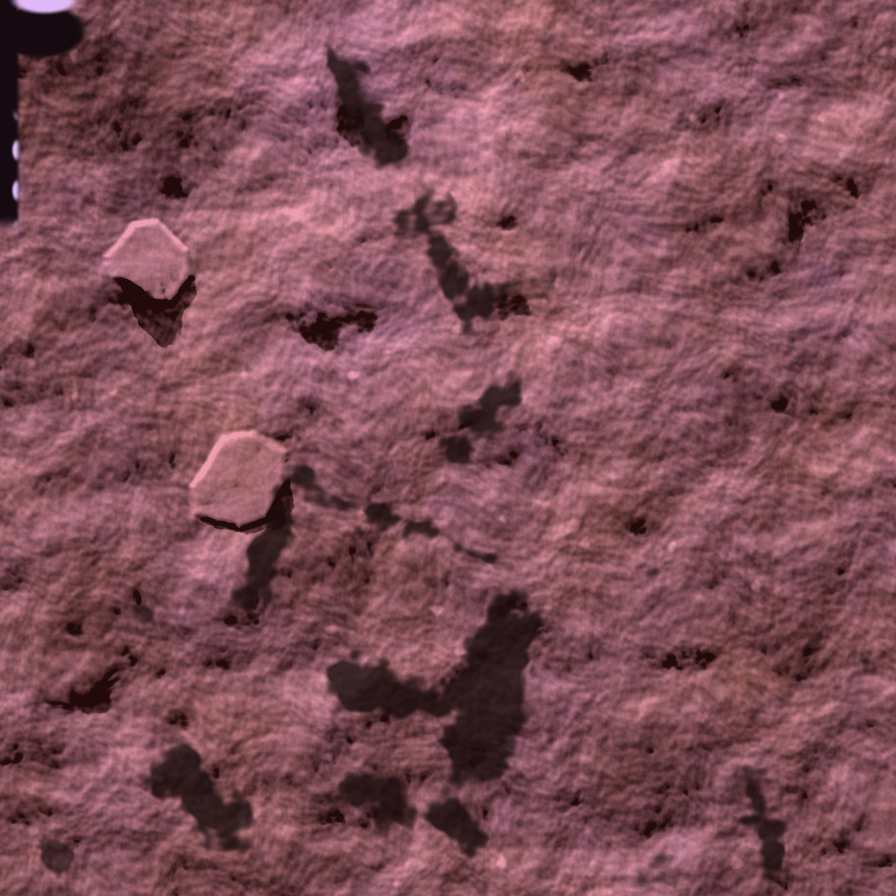
Reproduce this texture procedurally as a three.js fragment shader.

```glsl
// Rough reddish rock wall, lit from the upper left, with cracks, pits and loose stones.
#define GROUND_SCALE 7.0
#define LIGHT_DIR vec2(-0.4, 0.917)
#define RELIEF 0.23
#define SHADOW_SLOPE 1.15
#define SHADOW_DEPTH 0.5
#define GRAIN 0.11
#define BLACK_ROCK vec3(0.11, 0.045, 0.05)
#define DARK_ROCK vec3(0.22, 0.10, 0.11)
#define PALE_ROCK vec3(0.81, 0.53, 0.59)

varying vec2 vUv;

float hash(vec2 p) {
  p = fract(p * vec2(0.1031, 0.1137));
  p += dot(p, p.yx + 33.33);
  return fract((p.x + p.y) * p.x * 7.31);
}

vec2 gradientAt(vec2 cell) {
  float angle = 6.2832 * hash(cell + 17.0);
  return vec2(cos(angle), sin(angle));
}

// Gradient noise, about -0.7 to 0.7
float noise(vec2 p) {
  vec2 i = floor(p), f = fract(p);
  vec2 u = f * f * f * (f * (f * 6.0 - 15.0) + 10.0);
  vec2 e = vec2(1.0, 0.0);
  float low = mix(dot(gradientAt(i), f), dot(gradientAt(i + e), f - e), u.x);
  float high = mix(dot(gradientAt(i + e.yx), f - e.yx), dot(gradientAt(i + 1.0), f - 1.0), u.x);
  return mix(low, high, u.y);
}

// Tilted block with uneven sides: 1 inside, 0 outside
float stone(vec2 p, vec2 center, vec2 size) {
  p -= center;
  vec2 q = abs(vec2(0.82 * p.x - 0.57 * p.y, 0.57 * p.x + 0.82 * p.y)) / size;
  return 1.0 - smoothstep(0.85, 1.1, max(max(q.x, q.y), 0.65 * (q.x + q.y)));
}

float stones(vec2 p) {
  return max(stone(p, vec2(0.17, 0.705), vec2(0.045, 0.042)),
             stone(p, vec2(0.27, 0.46), vec2(0.045, 0.05)));
}

float height(vec2 p) {
  float sum = 0.0, freq = GROUND_SCALE;
  for (int i = 0; i < 5; i++) {
    sum += 0.55 * noise(p * freq + float(i) * 19.7) / freq;
    freq *= 2.05;
  }
  return sum + 0.04 * stones(p);
}

// Cast shadow: walk towards the light and look for higher ground
float castShadow(vec2 p, float ground) {
  float block = 0.0;
  for (int i = 1; i <= 7; i++) {
    float reach = 0.008 * float(i);
    block = max(block, height(p + LIGHT_DIR * reach) - ground - reach * SHADOW_SLOPE);
  }
  return smoothstep(0.0, 0.008, block);
}

float crack(vec2 p, vec2 a, vec2 b, float radius) {
  vec2 pa = p - a, ba = b - a;
  return length(pa - ba * clamp(dot(pa, ba) / dot(ba, ba), 0.0, 1.0)) - radius;
}

// Large cracks and hollows, with ragged borders, plus scattered pits
float cavities(vec2 p) {
  float rag = 0.03 * noise(p * 16.0) + 0.022 * noise(p * 37.0) + 0.012 * noise(p * 80.0);
  float d = crack(p, vec2(0.37, 0.93), vec2(0.44, 0.83), 0.011);
  d = min(d, crack(p, vec2(0.46, 0.77), vec2(0.51, 0.65), 0.014));
  d = min(d, crack(p, vec2(0.51, 0.65), vec2(0.59, 0.69), 0.008));
  d = min(d, crack(p, vec2(0.56, 0.57), vec2(0.52, 0.49), 0.013));
  d = min(d, crack(p, vec2(0.34, 0.46), vec2(0.55, 0.375), 0.006));
  d = min(d, crack(p, vec2(0.31, 0.41), vec2(0.29, 0.36), 0.022));
  d = min(d, crack(p, vec2(0.57, 0.29), vec2(0.53, 0.16), 0.036));
  d = min(d, crack(p, vec2(0.38, 0.25), vec2(0.53, 0.20), 0.016));
  d = min(d, crack(p, vec2(0.40, 0.12), vec2(0.52, 0.07), 0.014));
  d = min(d, crack(p, vec2(0.20, 0.14), vec2(0.25, 0.09), 0.028));
  d = min(d, crack(p, vec2(0.84, 0.12), vec2(0.86, 0.03), 0.014));
  float pits = noise(p * vec2(9.0, 14.0) + 5.0) + 9.0 * rag - 0.2 * p.y;
  return max(1.0 - smoothstep(-0.008, 0.01, d + rag), 0.8 * smoothstep(0.48, 0.62, pits));
}

float glow(vec2 p, vec2 center, float radius) {
  vec2 q = (p - center) / radius;
  return exp(-dot(q, q));
}

// Dark tool in the upper left corner, with violet glints
vec3 cornerTool(vec3 color, vec2 p) {
  float rod = (1.0 - smoothstep(0.017, 0.024, p.x)) * smoothstep(0.74, 0.76, p.y);
  float head = 1.0 - smoothstep(0.85, 1.1, length((p - vec2(0.045, 0.965)) / vec2(0.05, 0.03)));
  color = mix(color, vec3(0.08, 0.04, 0.06), max(rod, head));
  vec2 bead = vec2(p.x - 0.019, (fract(p.y / 0.045) - 0.5) * 0.045);
  float glint = (1.0 - smoothstep(0.5, 1.2, length(bead / vec2(0.006, 0.012)))) * rod
              * (1.0 - smoothstep(0.86, 0.88, p.y));
  float lamp = 1.0 - smoothstep(0.7, 1.1, length((p - vec2(0.05, 1.0)) / vec2(0.038, 0.016)));
  return mix(color, vec3(0.88, 0.72, 0.97), max(glint, lamp));
}

void main() {
  vec2 p = vUv + 0.018 * vec2(noise(vUv * 11.0), noise(vUv * 11.0 + 40.0));
  float ground = height(p);
  vec2 probe = LIGHT_DIR * 0.0025;
  float facing = (height(p - probe) - height(p + probe)) / 0.005;
  float block = stones(p);

  // Light on the slopes, then broad patches and fine grain
  float tone = 0.5 + RELIEF * facing * (1.0 - 0.6 * block) + 0.24 * block;
  tone += 0.2 * glow(vUv, vec2(0.4, 0.8), 0.22) - 0.28 * glow(vUv, vec2(0.1, 0.95), 0.17);
  tone += 0.15 * noise(vUv * 4.0 + 3.0) + 0.08 * (vUv.y - 0.5);
  tone += GRAIN * (noise(vUv * 110.0) + noise(vUv * 230.0));
  tone += 0.35 * smoothstep(0.42, 0.6, noise(vUv * 42.0 + 8.0));
  tone -= SHADOW_DEPTH * castShadow(p, ground);

  vec3 color = mix(DARK_ROCK, PALE_ROCK, clamp(tone, -0.15, 1.2));
  float hue = noise(vUv * 6.0 + 21.0) + 0.6 * noise(vUv * 31.0) + 0.5 * glow(vUv, vec2(0.38, 0.8), 0.2);
  color += hue * vec3(-0.01, 0.0, 0.06) * smoothstep(-0.1, 0.5, tone);
  color = mix(color, BLACK_ROCK + 0.06 * max(tone, 0.0), 0.9 * cavities(p));
  gl_FragColor = vec4(cornerTool(color, vUv), 1.0);
}
```
